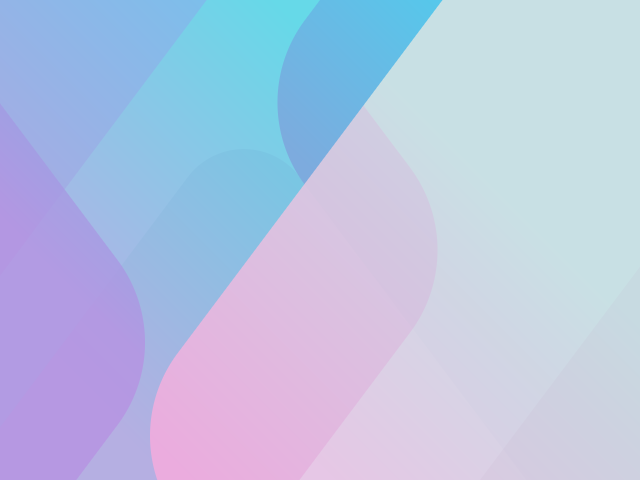
Reproduce this background procedurally as a WebGL 2 fragment shader.

```glsl
#version 300 es
precision highp float;
// Overlapping translucent rounded chevrons in soft cyan, violet and pink gradients.

uniform vec2 u_resolution;
out vec4 outColor;

// Shape layout, in units of the canvas height
const float RADIUS = 0.2865;
const float ARCH_RADIUS = 0.146;
const vec2 VIOLET_CENTER = vec2(0.0156, 0.2865);
const vec2 BLUE_CENTER = vec2(0.8646, 0.7865);
const vec2 PALE_CENTER = vec2(0.599, 0.092);
const vec2 PINK_CENTER = vec2(0.625, 0.479);
const vec2 ARCH_CENTER = vec2(0.508, 0.5434);
const float BAND_OFFSET = 0.4306;
const float CORNER_OFFSET = 1.75;

// Slopes: outward normals of the wedge sides as (along axis, across axis)
const vec2 SIDE_NORMAL = vec2(0.8, 0.6);
const vec2 ARCH_NORMAL = vec2(0.6, 0.8);

// Gradient ends: low (lower left) to high (upper right)
const vec3 SKY_LOW = vec3(0.66, 0.67, 0.89), SKY_HIGH = vec3(0.49, 0.745, 0.92);
const vec3 BAND_LOW = vec3(0.64, 0.73, 0.90), BAND_HIGH = vec3(0.40, 0.85, 0.91);
const vec3 ARCH_LOW = vec3(0.71, 0.685, 0.885), ARCH_HIGH = vec3(0.48, 0.775, 0.89);
const vec3 BLUE_LOW = vec3(0.49, 0.67, 0.87), BLUE_HIGH = vec3(0.34, 0.78, 0.92);
const vec3 VIOLET_LOW = vec3(0.715, 0.565, 0.885), VIOLET_HIGH = vec3(0.64, 0.60, 0.89);
const vec3 PALE_LOW = vec3(0.90, 0.78, 0.90), PALE_HIGH = vec3(0.785, 0.88, 0.895);
const vec3 PINK_LOW = vec3(0.92, 0.675, 0.87), PINK_HIGH = vec3(0.82, 0.805, 0.885);
const vec3 SHADE = vec3(0.70, 0.72, 0.83);
const vec3 MAUVE = vec3(0.75, 0.66, 0.78);
const float VIOLET_ALPHA = 0.75;
const float SHADE_ALPHA = 0.07;
const float MAUVE_ALPHA = 0.12;

// Signed distance to a wedge with a round tip pointing along axis
float roundWedge(vec2 p, vec2 center, vec2 axis, vec2 normal, float radius) {
    vec2 d = p - center;
    vec2 q = vec2(dot(d, axis), abs(d.x * axis.y - d.y * axis.x));
    bool inTip = q.y * normal.x < q.x * normal.y;
    return (inTip ? length(q) : dot(q, normal)) - radius;
}

// Signed distance to the half plane right of a rising diagonal
float rightOfDiagonal(vec2 p, float offset) {
    return dot(SIDE_NORMAL, vec2(offset - p.x, p.y - 1.0));
}

// Smooth coverage of a signed distance, one pixel wide
float cover(float dist) {
    return clamp(0.5 - dist * u_resolution.y, 0.0, 1.0);
}

vec3 ramp(vec3 low, vec3 high, float start, float end, float t) {
    return mix(low, high, clamp((t - start) / (end - start), 0.0, 1.0));
}

void main() {
    vec2 p = gl_FragCoord.xy / u_resolution.y;
    float t = p.x + p.y;
    const vec2 RIGHT = vec2(1.0, 0.0);
    const vec2 UP = vec2(0.0, 1.0);

    float band = cover(rightOfDiagonal(p, BAND_OFFSET));
    float corner = cover(rightOfDiagonal(p, CORNER_OFFSET));
    float arch = cover(roundWedge(p, ARCH_CENTER, UP, ARCH_NORMAL, ARCH_RADIUS));
    float violet = cover(roundWedge(p, VIOLET_CENTER, RIGHT, SIDE_NORMAL, RADIUS));
    float blue = cover(roundWedge(p, BLUE_CENTER, -RIGHT, SIDE_NORMAL, RADIUS));
    float pale = cover(roundWedge(p, PALE_CENTER, -RIGHT, SIDE_NORMAL, RADIUS));
    float pink = cover(roundWedge(p, PINK_CENTER, RIGHT, SIDE_NORMAL, RADIUS));

    // Cool layers on the left
    vec3 cool = ramp(SKY_LOW, SKY_HIGH, 0.6, 1.42, t);
    cool = mix(cool, ramp(BAND_LOW, BAND_HIGH, 0.72, 1.57, t), band);
    cool = mix(cool, ramp(ARCH_LOW, ARCH_HIGH, 0.35, 1.23, t), arch);
    cool = mix(cool, ramp(BLUE_LOW, BLUE_HIGH, 1.29, 1.9, t), blue);
    cool = mix(cool, ramp(VIOLET_LOW, VIOLET_HIGH, 0.55, 0.77, t), violet * VIOLET_ALPHA);

    // Pale sheet with its pink overlap and faint shading
    vec3 warm = ramp(PALE_LOW, PALE_HIGH, 0.7, 1.65, t);
    warm = mix(warm, ramp(PINK_LOW, PINK_HIGH, 0.4, 1.5, t), pink);
    warm = mix(warm, SHADE, blue * SHADE_ALPHA * (1.0 - smoothstep(1.3, 1.7, t)));
    warm = mix(warm, MAUVE, corner * MAUVE_ALPHA);

    outColor = vec4(mix(cool, warm, pale), 1.0);
}
```
